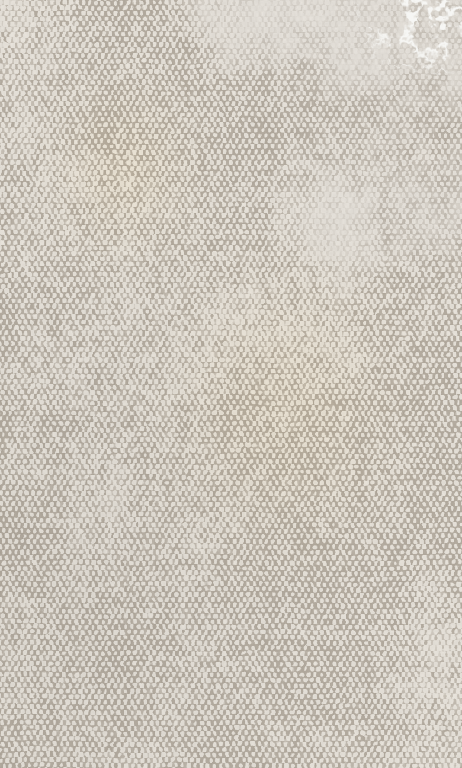
Give the GLSL for this texture, as a Shadertoy shader.

```glsl
// Pale woven wallcovering: staggered rows of light rounded stitches over taupe gaps.
// Per-stitch jitter, grain and cloudy noise wear the weave; a silvery sheen with
// bright ragged flecks washes out the upper right corner.
#define COLUMNS 72.0
#define ROWS 144.0
#define STITCH_HALF vec2(0.36, 0.49)
#define STITCH_ROUND 0.27
#define EDGE_GRAIN 0.34
#define LIGHT_THREAD vec3(0.895, 0.877, 0.846)
#define DARK_GAP vec3(0.690, 0.658, 0.612)
#define WARM_TINT vec3(1.012, 1.0, 0.968)
#define SHEEN_COLOR vec3(0.868, 0.855, 0.838)
#define FLECK_COLOR vec3(0.965, 0.965, 0.955)

float hash(vec2 p) {
    vec3 q = fract(p.xyx * vec3(0.1031, 0.1030, 0.0973));
    q += dot(q, q.yzx + 33.33);
    return fract((q.x + q.y) * q.z);
}

float noise(vec2 p) {
    vec2 i = floor(p), f = fract(p);
    f = f * f * (3.0 - 2.0 * f);
    return mix(mix(hash(i), hash(i + vec2(1, 0)), f.x),
               mix(hash(i + vec2(0, 1)), hash(i + vec2(1, 1)), f.x), f.y);
}

float fbm(vec2 p) {
    float sum = 0.0, amplitude = 0.53;
    for (int i = 0; i < 4; i++) {
        sum += amplitude * noise(p);
        p = mat2(0.8, 0.6, -0.6, 0.8) * p * 2.1 + 17.3;
        amplitude *= 0.5;
    }
    return sum;
}

float roundedBox(vec2 p, vec2 halfSize, float radius) {
    vec2 q = abs(p) - halfSize + radius;
    return length(max(q, 0.0)) + min(max(q.x, q.y), 0.0) - radius;
}

// Soft elliptical patch, 1 at its centre
float patchAt(vec2 uv, vec2 center, vec2 size) {
    vec2 d = (uv - center) / size;
    return exp(-dot(d, d));
}

void mainImage(out vec4 fragColor, in vec2 fragCoord) {
    vec2 uv = fragCoord / iResolution.xy;
    vec2 p = fragCoord / iResolution.y;
    float pixel = ROWS / iResolution.y;

    // Staggered grid, gently wavering like real thread
    vec2 grid = uv * vec2(COLUMNS, ROWS);
    grid += 0.35 * (vec2(noise(p * 22.0), noise(p * 22.0 + 40.0)) - 0.5);
    float row = floor(grid.y);
    grid.x += 0.5 * mod(row, 2.0);
    vec2 cell = vec2(floor(grid.x), row);
    vec2 gapCell = vec2(floor(grid.x + 0.5), row + 300.0);

    // Cloudy wear, plus faint thread streaks along both directions
    float cloud = fbm(p * 7.0 + 3.0);
    float streak = noise(vec2(p.x * 5.0, row * 0.7))
                 + noise(vec2(cell.x * 0.7, p.y * 5.0 + 60.0)) - 1.0;
    float wear = 1.5 * (cloud - 0.5) + 0.3 * streak;
    float grain = noise(p * ROWS * 2.3) - 0.5;

    // Light stitches with varied size and rough edges
    vec2 local = (fract(grid) - 0.5) * vec2(1.2, 1.0);
    vec2 jitter = vec2(hash(cell), hash(cell + 91.0)) - 0.5;
    vec2 halfSize = STITCH_HALF + 0.16 * jitter + 0.09 * wear;
    float d = roundedBox(local, halfSize, STITCH_ROUND) + EDGE_GRAIN * grain;
    float stitch = smoothstep(0.7 * pixel, -0.7 * pixel, d);

    // Some gaps are partly filled with pale ink
    float gapDepth = 0.70 + 0.45 * hash(gapCell) - 0.55 * wear + 0.3 * grain;

    // Sheen falling from the upper right, with a ragged border
    float sheen = patchAt(uv, vec2(0.92, 1.0), vec2(0.50, 0.30));
    sheen = max(sheen, 0.85 * patchAt(uv, vec2(0.93, 0.73), vec2(0.30, 0.13)));
    sheen = smoothstep(0.25, 0.95, sheen + 0.9 * (cloud - 0.5));
    float speckle = smoothstep(0.35, 0.75, fbm(p * 90.0));
    gapDepth *= 1.0 - sheen * mix(0.35, 0.9, speckle);

    vec3 color = mix(LIGHT_THREAD, DARK_GAP, clamp(gapDepth, 0.0, 1.0) * (1.0 - stitch));
    color = mix(color, SHEEN_COLOR, 0.4 * sheen);

    // Broad tone: warm glows in the middle, slightly dim lower left
    float warm = patchAt(uv, vec2(0.27, 0.78), vec2(0.13, 0.09))
               + patchAt(uv, vec2(0.62, 0.47), vec2(0.20, 0.14));
    color *= mix(vec3(1.0), WARM_TINT, min(warm, 1.0));
    color *= 1.0 - 0.025 * patchAt(uv, vec2(0.15, 0.2), vec2(0.5, 0.4));
    color += 0.03 * grain + 0.015 * (hash(cell + 7.0) - 0.5);

    // Bright ragged flecks clustered in the corner
    float corner = patchAt(uv, vec2(0.93, 0.98), vec2(0.24, 0.12));
    float ridge = 1.0 - abs(2.0 * fbm(p * 42.0 + 9.0) - 1.0);
    float fleck = smoothstep(0.80, 0.98, ridge * (0.55 + 0.5 * corner))
                * smoothstep(0.25, 0.55, noise(p * 170.0));
    color = mix(color, FLECK_COLOR, fleck * smoothstep(0.1, 0.5, corner));

    fragColor = vec4(color, 1.0);
}
```
